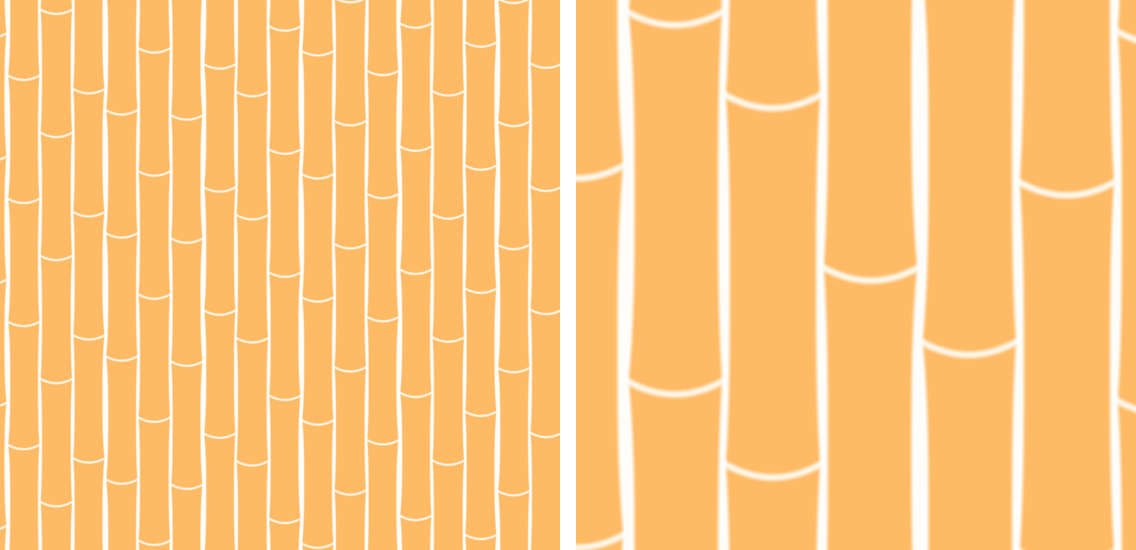
Left: the whole. Right: its middle third, enlarged.
Write a WebGL 1 fragment shader that draws this pattern.

```glsl
precision highp float;
// Bamboo wall: upright flared stalks with staggered, sagging joints.

uniform vec2 u_resolution;

// Lengths are fractions of the canvas width, y runs down from the top.
const float STALK_PITCH = 0.05833;
const float FIRST_GAP = 0.0131;
const float JOINT_PERIOD = 0.2198;
const float FIRST_JOINT = 0.0014;
const float GAP_AT_JOINT = 0.0013;    // half gap where a stalk flares
const float GAP_AT_MIDDLE = 0.0040;   // half gap along a stalk's waist
const float WIDE_GAP = 1.28;          // scale of every third gap
const float NARROW_GAP = 0.88;        // scale of the two between
const float FLARE_POWER = 3.0;
const float JOINT_SAG = 0.0083;
const float JOINT_HALF_WIDTH = 0.0019;
const float EDGE_SOFTNESS = 0.0018;

const vec3 STALK_COLOR = vec3(1.0, 0.73, 0.40);
const vec3 GAP_COLOR = vec3(1.0, 0.992, 0.98);
const vec3 JOINT_COLOR = vec3(1.0, 0.965, 0.91);

// Joint height of each stalk as a fraction of the period.
const mat4 STAGGER = mat4(
  0.643, 0.107, 0.752, 0.924,
  0.421, 0.966, 0.551, 0.776,
  0.243, 0.444, 0.012, 0.604,
  0.219, 0.770, 0.373, 0.018);
const float LEFT_STAGGER = 0.300;
const float RIGHT_STAGGER = 0.545;

float jointPhase(float stalk) {
  float phase = stalk < 0.0 ? LEFT_STAGGER : RIGHT_STAGGER;
  for (int group = 0; group < 4; group++) {
    for (int member = 0; member < 4; member++) {
      if (abs(stalk - float(group * 4 + member)) < 0.5) {
        phase = STAGGER[group][member];
      }
    }
  }
  return phase;
}

// Signed distance along y to the nearest joint's lowest point.
float jointOffset(float y, float phase) {
  return (fract((y - FIRST_JOINT) / JOINT_PERIOD - phase + 0.5) - 0.5) * JOINT_PERIOD;
}

// Half gap on one side of a stalk, narrowest at the tips of its joints.
float halfGap(float y, float phase) {
  float fromTip = abs(jointOffset(y + JOINT_SAG, phase));
  float flare = pow(1.0 - 2.0 * fromTip / JOINT_PERIOD, FLARE_POWER);
  return mix(GAP_AT_MIDDLE, GAP_AT_JOINT, flare);
}

// Gaps come in threes: one wide, two narrow.
float gapScale(float gap) {
  return mod(gap + 0.5, 3.0) < 1.0 ? WIDE_GAP : NARROW_GAP;
}

float coverage(float signedDistance, float softness) {
  return 1.0 - smoothstep(-softness, softness, signedDistance);
}

void main() {
  vec2 p = vec2(gl_FragCoord.x, u_resolution.y - gl_FragCoord.y) / u_resolution.x;
  float softness = max(EDGE_SOFTNESS, 0.7 / u_resolution.x);

  float column = (p.x - FIRST_GAP) / STALK_PITCH;
  float stalk = floor(column);
  float across = 2.0 * fract(column) - 1.0;
  float phase = jointPhase(stalk);

  // Joint: a parabola hanging between the stalk's sides.
  float slope = 4.0 * JOINT_SAG * across / STALK_PITCH;
  float curve = jointOffset(p.y, phase) + JOINT_SAG * across * across;
  float jointDistance = abs(curve) / sqrt(1.0 + slope * slope) - JOINT_HALF_WIDTH;

  // Gap: the strip left between two flared neighbours.
  float nearestGap = floor(column + 0.5);
  float toBoundary = 0.5 * STALK_PITCH * (1.0 - abs(across));
  float gapDistance = toBoundary - halfGap(p.y, phase) * gapScale(nearestGap);

  vec3 color = mix(STALK_COLOR, JOINT_COLOR, coverage(jointDistance, softness));
  color = mix(color, GAP_COLOR, coverage(gapDistance, softness));
  gl_FragColor = vec4(color, 1.0);
}
```
